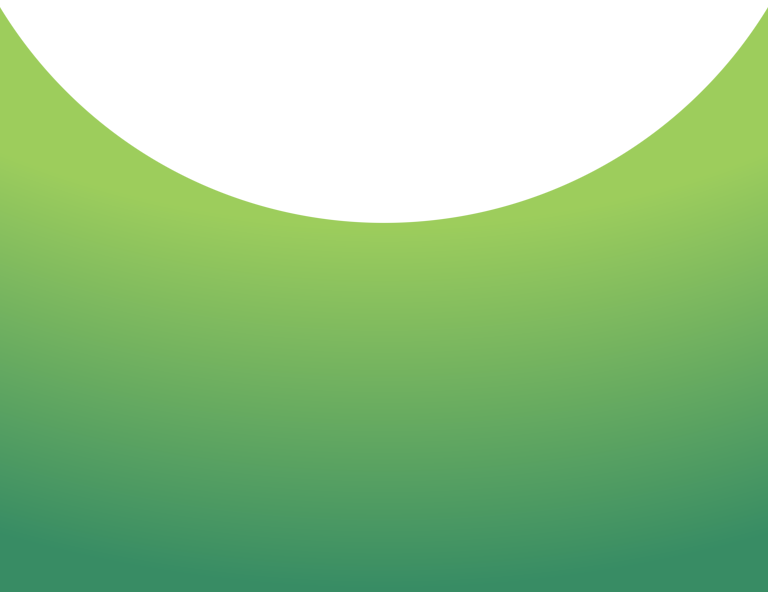
Reproduce this background procedurally as a Shadertoy shader.

```glsl
// A white disc dipping from the top edge into a curved lime to teal green gradient.

void mainImage(out vec4 fragColor, in vec2 fragCoord) {
    // Height units, horizontally centred, origin at the bottom edge
    vec2 p = (fragCoord - vec2(0.5 * iResolution.x, 0.0)) / iResolution.y;
    float pixel = 1.0 / iResolution.y;

    // Wide radial gradient centred far above the canvas
    float gradientRadius = length(p - vec2(0.0, 2.347));
    float depth = clamp((gradientRadius - 1.729) / 0.612, 0.0, 1.0);
    vec3 lime = vec3(0.615, 0.805, 0.362);
    vec3 teal = vec3(0.218, 0.550, 0.392);
    vec3 color = mix(lime, teal, depth);

    // White disc with a smooth rim
    float discDistance = length(p - vec2(0.0, 1.383)) - 0.7595;
    float discMask = 1.0 - smoothstep(-0.75 * pixel, 0.75 * pixel, discDistance);
    color = mix(color, vec3(1.0), discMask);

    fragColor = vec4(color, 1.0);
}
```
